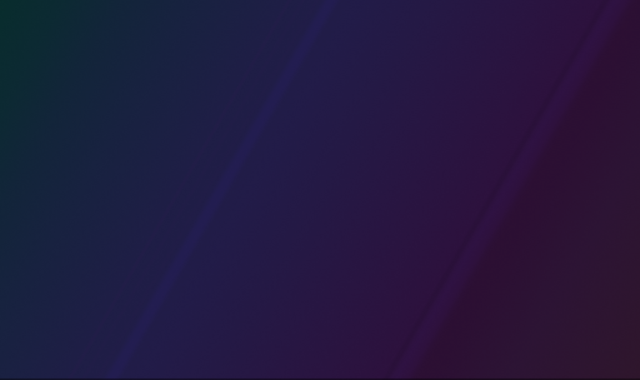
This background is drawn by a WebGL 2 fragment shader. Its source:

```glsl
#version 300 es
precision highp float;
uniform vec2 u_resolution;
out vec4 fragColor;

// Blend towards the next ramp colour between two positions
vec3 blendStop(vec3 base, vec3 next, float from, float to, float s) {
  return mix(base, next, clamp((s - from) / (to - from), 0.0, 1.0));
}

// Soft-edged stripe across the diagonal
float band(float s, float center, float halfWidth, float softness) {
  return 1.0 - smoothstep(halfWidth - softness, halfWidth + softness, abs(s - center));
}

float hash(vec2 p) {
  return fract(sin(dot(p, vec2(127.1, 311.7))) * 43758.55);
}

void main() {
  vec2 p = gl_FragCoord.xy / u_resolution.y;
  // Distance along the sweep, zero at the upper left corner
  float s = p.x + 0.58 * (1.0 - p.y);

  // Green to navy to violet to plum
  vec3 color = vec3(0.032, 0.175, 0.175);
  color = blendStop(color, vec3(0.048, 0.163, 0.198), 0.0, 0.17, s);
  color = blendStop(color, vec3(0.072, 0.144, 0.226), 0.17, 0.32, s);
  color = blendStop(color, vec3(0.093, 0.133, 0.250), 0.32, 0.50, s);
  color = blendStop(color, vec3(0.118, 0.118, 0.272), 0.50, 0.74, s);
  color = blendStop(color, vec3(0.132, 0.108, 0.282), 0.74, 0.95, s);
  color = blendStop(color, vec3(0.142, 0.098, 0.270), 0.95, 1.13, s);
  color = blendStop(color, vec3(0.156, 0.085, 0.258), 1.13, 1.32, s);
  color = blendStop(color, vec3(0.174, 0.068, 0.240), 1.32, 1.58, s);
  color = blendStop(color, vec3(0.171, 0.060, 0.200), 1.62, 1.68, s);
  color = blendStop(color, vec3(0.174, 0.078, 0.204), 1.72, 1.92, s);
  color = blendStop(color, vec3(0.182, 0.086, 0.172), 1.92, 2.26, s);

  // Bright streak with faint companion lines to its left
  color += vec3(0.008, 0.002, 0.036) * band(s, 0.872, 0.017, 0.012);
  for (int i = 0; i < 3; i++) {
    float offset = float(i) * 0.036;
    color += vec3(0.010, -0.003, 0.006) * band(s, 0.762 + offset, 0.005, 0.004) / float(i + 1);
  }

  // Violet fold on the right, led by a thin shadow
  color += vec3(0.008, 0.002, 0.018) * band(s, 1.633, 0.024, 0.012);
  color -= vec3(0.010, 0.004, 0.014) * band(s, 1.594, 0.008, 0.006);

  // Dark rim along the bottom
  color *= mix(0.55, 1.0, smoothstep(0.002, 0.006, p.y));

  // Dither to hide banding
  color += (hash(floor(p * 304.0)) - 0.5) / 255.0;
  fragColor = vec4(color, 1.0);
}
```
